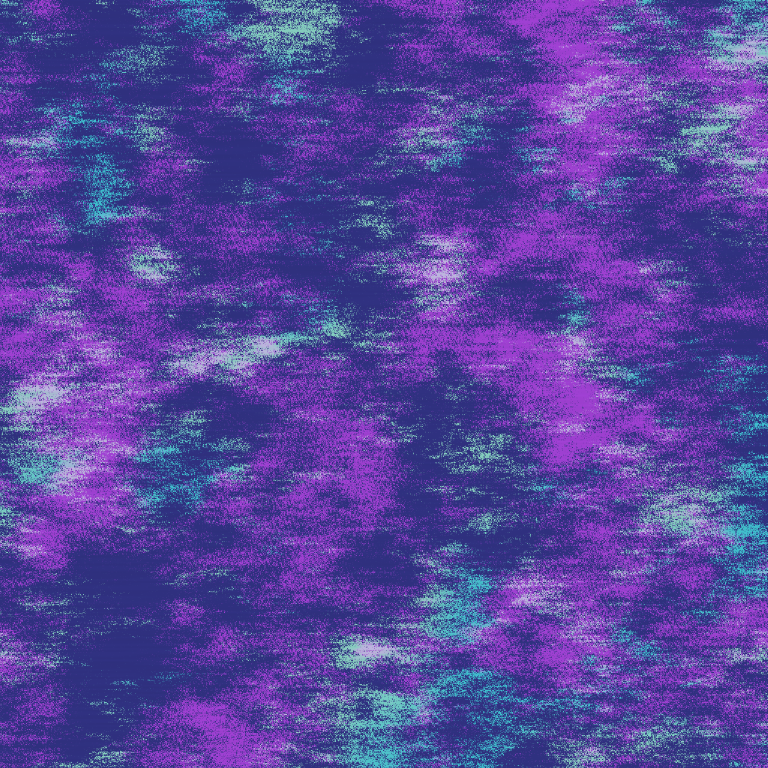
Write a WebGL 1 fragment shader that draws this texture.

```glsl
precision highp float;
// Woven, weathered dye: violet clouds and teal streaks stippled over navy.
// Each dye is a noise field whose finer octaves stretch sideways into threads;
// the field sets the chance that a grain of a very fine grid takes the dye.
uniform vec2 u_resolution;

float hash(vec2 p) {
  return fract(sin(dot(p, vec2(12.9898, 78.233))) * 43758.5453);
}

float valueNoise(vec2 p) {
  vec2 cell = floor(p);
  vec2 f = fract(p);
  f = f * f * (3.0 - 2.0 * f);
  return mix(mix(hash(cell), hash(cell + vec2(1.0, 0.0)), f.x),
             mix(hash(cell + vec2(0.0, 1.0)), hash(cell + vec2(1.0, 1.0)), f.x), f.y);
}

// Fractal noise: round clouds at first, thin horizontal threads at last.
float threadedClouds(vec2 uv, vec2 frequency, float seed) {
  float sum = 0.0;
  float total = 0.0;
  float weight = 1.0;
  for (int i = 0; i < 5; i++) {
    sum += weight * valueNoise(uv * frequency + seed);
    total += weight;
    frequency *= vec2(1.8, 2.5);
    weight *= 0.83;
    seed += 17.3;
  }
  return sum / total;
}

// Soft-edged stipple: covers a share of the grains close to the density.
float stipple(vec2 grain, float density, float seed) {
  return smoothstep(-0.13, 0.13, density - 0.1 - 0.8 * hash(grain + seed));
}

void main() {
  float side = min(u_resolution.x, u_resolution.y);
  vec2 uv = gl_FragCoord.xy / side;
  float thread = valueNoise(uv * vec2(14.0, 400.0)) - 0.5;

  // Dye densities
  float violetField = threadedClouds(uv, vec2(6.5, 5.0), 8.1) + 0.05 * thread;
  float tealField = threadedClouds(uv, vec2(10.0, 12.0), 61.2) + 0.07 * thread;
  float violetDensity = smoothstep(0.29, 0.86, violetField);
  float tealDensity = smoothstep(0.39, 0.93, tealField);

  // Teal fades to mint in places and to a pale grey lilac over the violet
  vec3 navy = vec3(0.185, 0.19, 0.5);
  vec3 violet = vec3(0.62, 0.25, 0.82);
  vec3 teal = vec3(0.24, 0.74, 0.8);
  vec3 mint = vec3(0.52, 0.8, 0.74);
  vec3 lilac = vec3(0.73, 0.7, 0.86);
  vec3 light = mix(teal, mint, smoothstep(0.2, 0.7, valueNoise(uv * 8.0 + 90.0)));
  light = mix(light, lilac, smoothstep(0.15, 0.7, violetDensity));

  // Average four grains per pixel to keep the stipple smooth
  vec3 color = vec3(0.0);
  for (int i = 0; i < 4; i++) {
    vec2 corner = vec2(mod(float(i), 2.0), floor(float(i) / 2.0)) - 0.5;
    vec2 grain = floor((uv + 0.5 * corner / side) * 1024.0);
    vec3 dyed = mix(navy, violet, stipple(grain, violetDensity, 11.3));
    color += 0.25 * mix(dyed, light, stipple(grain, tealDensity, 43.7));
  }

  gl_FragColor = vec4(color * (1.0 + 0.04 * thread), 1.0);
}
```
